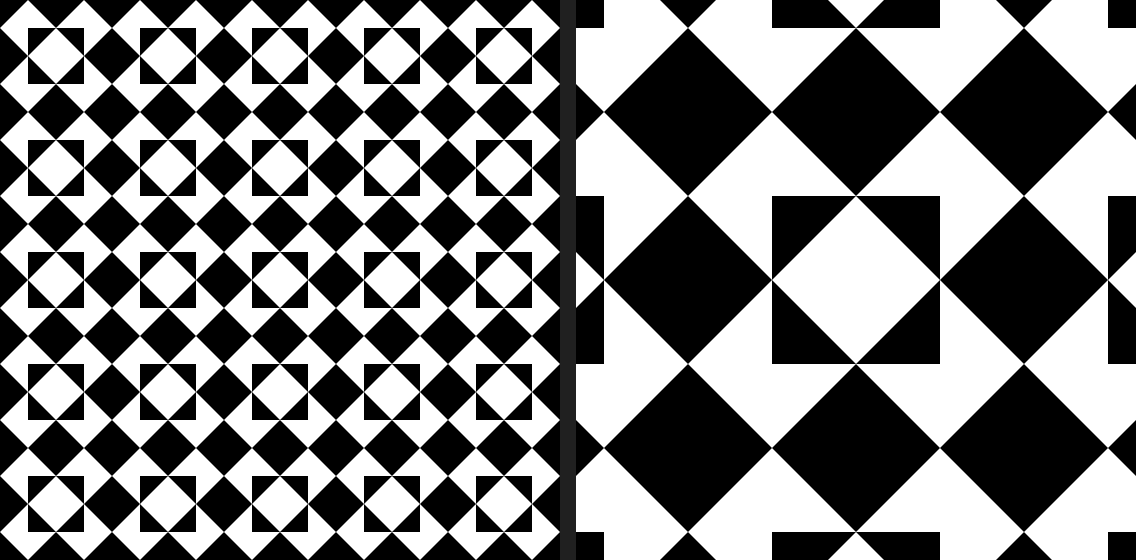
Left, the full canvas; right, a detail of the centre.
Write a WebGL 1 fragment shader that draws this pattern.

```glsl
precision highp float;
// Black and white tiling of touching diamonds, with a square inverted around every cell centre.

uniform vec2 u_resolution;

const float REPEATS = 5.0;         // cells across and down
const float DIAMOND_RADIUS = 0.25; // centre to tip, in cells
const float DIAMOND_PITCH = 0.5;   // spacing of diamond centres, in cells
const float SQUARE_HALF = 0.25;    // half side of the square, in cells
const float EDGE_PIXELS = 1.0;     // width of the smoothed edge
const vec3 PAPER = vec3(1.0);
const vec3 INK = vec3(0.0);

float diamondDistance(vec2 p, float radius) {
  return (abs(p.x) + abs(p.y) - radius) * 0.70711;
}

float squareDistance(vec2 p, float halfSide) {
  return max(abs(p.x), abs(p.y)) - halfSide;
}

// Position relative to the nearest point of a square lattice.
vec2 repeatCentred(vec2 p, float pitch) {
  return (fract(p / pitch + 0.5) - 0.5) * pitch;
}

float coverage(float dist, float edge) {
  return clamp(0.5 - dist / edge, 0.0, 1.0);
}

void main() {
  vec2 p = gl_FragCoord.xy / u_resolution * REPEATS;
  float edge = EDGE_PIXELS * REPEATS / min(u_resolution.x, u_resolution.y);

  // Diamonds sit on cell corners, edge midpoints and centres.
  float diamond = coverage(
    diamondDistance(repeatCentred(p, DIAMOND_PITCH), DIAMOND_RADIUS), edge);

  // One square per cell, circumscribing the central diamond.
  float square = coverage(squareDistance(fract(p) - 0.5, SQUARE_HALF), edge);

  // Exclusive or: the square flips its diamond to paper and its corners to ink.
  float ink = diamond + square - 2.0 * diamond * square;

  gl_FragColor = vec4(mix(PAPER, INK, ink), 1.0);
}
```
